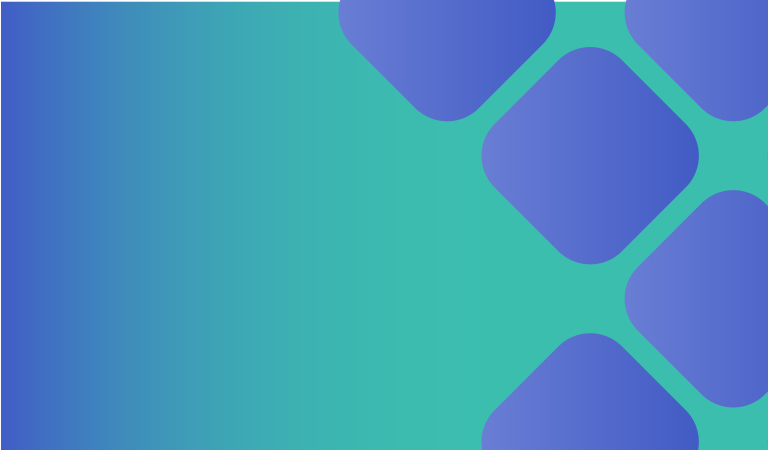
A WebGL 2 fragment shader for this background:

```glsl
#version 300 es
precision highp float;

uniform vec2 u_resolution;
out vec4 fragColor;

const vec3 BLUE = vec3(0.255, 0.360, 0.780);
const vec3 TEAL = vec3(0.235, 0.745, 0.685);
const vec3 PERIWINKLE = vec3(0.412, 0.492, 0.830);
const vec3 COBALT = vec3(0.258, 0.358, 0.772);
const vec3 PAPER = vec3(1.0);

const vec2 ANCHOR = vec2(1.3115, 0.6540); // centre of the main tile
const float STEP = 0.3180;                // lattice step along each axis
const float EXTENT = 0.2415;              // half diagonal of a tile
const float CORNER = 0.1000;              // corner radius

// Fast blue falloff from the left that settles into teal
vec3 backdrop(float x) {
    float blueAmount = pow(max(1.0 - x / 0.7, 0.0), 2.5);
    return mix(TEAL, BLUE, blueAmount);
}

// Signed distance to a rounded square standing on its corner
float roundedDiamond(vec2 p, float extent, float radius) {
    vec2 turned = vec2(p.x + p.y, p.y - p.x) * sqrt(0.5);
    vec2 q = abs(turned) - (extent - radius) * sqrt(0.5);
    return length(max(q, 0.0)) + min(max(q.x, q.y), 0.0) - radius;
}

// Column and row of the nearest tile on the diagonal lattice
vec2 nearestTile(vec2 p, float pitch) {
    vec2 diagonal = round(vec2(p.x + p.y, p.y - p.x) / (2.0 * pitch));
    return vec2(diagonal.x - diagonal.y, diagonal.x + diagonal.y);
}

float coverage(float dist, float pixel) {
    return clamp(0.5 - dist / pixel, 0.0, 1.0);
}

void main() {
    vec2 p = gl_FragCoord.xy / u_resolution.y;
    float aspect = u_resolution.x / u_resolution.y;
    float pixel = 1.0 / u_resolution.y;

    // Gradient panel with a hairline border at the top and left
    vec3 color = backdrop(p.x / aspect);
    float panel = max(p.y - 0.9962, 0.0022 - p.x);
    color = mix(PAPER, color, coverage(panel, pixel));

    // Tiles, kept only on the right side of a slanted boundary
    vec2 tile = nearestTile(p - ANCHOR, STEP);
    vec2 local = p - ANCHOR - tile * STEP;
    float kept = step(-2.5, 2.0 * tile.x + tile.y);
    float shade = clamp(0.5 + 0.5 * local.x / EXTENT, 0.0, 1.0);
    float dist = roundedDiamond(local, EXTENT, CORNER);
    color = mix(color, mix(PERIWINKLE, COBALT, shade), kept * coverage(dist, pixel));

    fragColor = vec4(color, 1.0);
}
```
